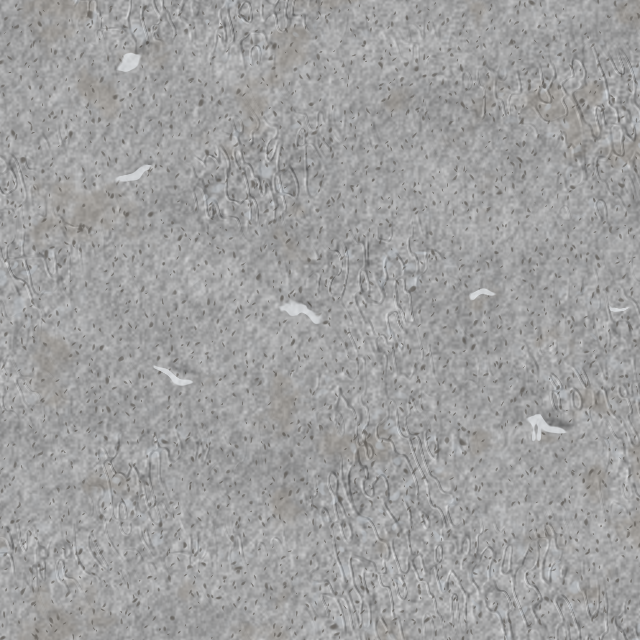
Reproduce this texture procedurally as a WebGL 2 fragment shader.

```glsl
#version 300 es
precision highp float;
// Weathered grey concrete: fine embossed grain, patches of steep wrinkles,
// small brownish pits, pale bluish flakes and a few bright chips.
// Built from layered value noise and jittered cells of rotated ellipses.

uniform vec2 u_resolution;
out vec4 fragColor;

const vec3 STONE = vec3(0.633, 0.634, 0.636);
const vec3 PIT = vec3(0.36, 0.345, 0.325);
const vec3 FLAKE = vec3(0.735, 0.755, 0.775);
const vec3 CHIP = vec3(0.84, 0.85, 0.86);
const vec3 STAIN = vec3(0.56, 0.53, 0.49);

float hash(vec2 p) {
    return fract(sin(dot(p, vec2(127.1, 311.7))) * 43758.5453);
}

float noise(vec2 p) {
    vec2 cell = floor(p);
    vec2 f = fract(p);
    f = f * f * (3.0 - 2.0 * f);
    float low = mix(hash(cell), hash(cell + vec2(1.0, 0.0)), f.x);
    float high = mix(hash(cell + vec2(0.0, 1.0)), hash(cell + vec2(1.0)), f.x);
    return mix(low, high, f.y);
}

float fbm(vec2 p) {
    float sum = 0.0;
    float weight = 0.533;
    for (int i = 0; i < 4; i++) {
        sum += weight * noise(p);
        p = p * 2.03 + vec2(17.3, 9.1);
        weight *= 0.5;
    }
    return sum;
}

vec2 warp(vec2 uv, float scale, float amount) {
    vec2 shift = vec2(noise(uv * scale + 3.7), noise(uv * scale + 41.2));
    return uv + amount * (shift - 0.5);
}

vec2 rotate(vec2 p, float angle) {
    float c = cos(angle);
    float s = sin(angle);
    return vec2(c * p.x - s * p.y, s * p.x + c * p.y);
}

// Coverage of scattered ellipses; share is the part of cells that hold one
float scatter(vec2 uv, float cells, float share, vec2 radius, float spread, float core, float seed) {
    vec2 home = floor(uv * cells);
    float cover = 0.0;
    for (int y = -1; y <= 1; y++) {
        for (int x = -1; x <= 1; x++) {
            vec2 id = home + vec2(x, y);
            vec2 key = id + seed;
            vec2 jitter = vec2(hash(key + 1.3), hash(key + 5.9));
            vec2 offset = uv - (id + jitter) / cells;
            float angle = spread * (hash(key + 9.4) - 0.4);
            float size = mix(0.5, 1.15, hash(key + 13.8));
            float d = length(rotate(offset, angle) / (radius * size));
            float present = step(hash(key + 21.6), share);
            cover = max(cover, present * (1.0 - smoothstep(core, 1.25, d)));
        }
    }
    return cover;
}

// Thin steep creases along the middle level of stretched noise
float wrinkles(vec2 uv) {
    vec2 p = rotate(warp(uv, 14.0, 0.03), -0.2);
    float level = abs(noise(p * vec2(88.0, 36.0)) - 0.5);
    return 1.0 - smoothstep(0.02, 0.11, level);
}

// Sum of coarse, embossed and fine grain, centred on zero
float grain(vec2 uv) {
    vec2 p = warp(uv, 70.0, 0.006) * vec2(165.0, 125.0);
    float relief = noise(p) - noise(p + vec2(0.6, -0.45));
    float fine = noise(uv * 250.0 + 31.0) - 0.5;
    return 0.10 * relief + 0.10 * (noise(p * 0.6 + 60.0) - 0.5) + 0.11 * fine;
}

void main() {
    vec2 uv = gl_FragCoord.xy / min(u_resolution.x, u_resolution.y);

    // Broad cloudiness and regions of rougher surface
    float cloud = fbm(uv * vec2(7.0, 12.0) + 5.0) - 0.5;
    float rough = smoothstep(0.44, 0.64, fbm(uv * vec2(5.0, 7.0) + 23.0));
    vec3 color = STONE + 0.11 * cloud + grain(uv) * mix(0.9, 1.15, rough);

    // Faint brown stains
    float stain = smoothstep(0.62, 0.78, fbm(uv * 13.0 + 71.0));
    color = mix(color, STAIN, 0.4 * stain);

    // Pale flakes, denser where the surface is rough
    vec2 ragged = warp(uv, 65.0, 0.016);
    float flakes = scatter(ragged, 30.0, 0.45, vec2(0.011, 0.008), 2.5, 0.5, 11.0);
    color = mix(color, FLAKE, flakes * mix(0.15, 0.62, rough));

    // Wrinkles with a lit edge beside each dark crease
    float crease = wrinkles(uv);
    float litEdge = wrinkles(uv + vec2(0.0034, 0.0012));
    color += (0.085 * litEdge - 0.125 * crease) * mix(0.12, 1.0, rough);

    // Small steep pits in two sizes
    vec2 pitted = warp(uv, 110.0, 0.005);
    float pits = scatter(pitted, 72.0, 0.45, vec2(0.0022, 0.0045), 1.6, 0.3, 37.0);
    float holes = scatter(pitted, 26.0, 0.22, vec2(0.0036, 0.0062), 2.2, 0.3, 53.0);
    color = mix(color, PIT, max(0.62 * pits, 0.75 * holes));

    // Bright ragged chips with a streaky shadow above
    vec2 torn = warp(warp(uv, 38.0, 0.03), 95.0, 0.008);
    float chips = scatter(torn, 6.0, 0.22, vec2(0.030, 0.009), 0.7, 0.85, 83.0);
    float shade = scatter(torn - vec2(0.022, 0.014), 6.0, 0.22, vec2(0.036, 0.013), 0.7, 0.2, 83.0);
    color -= 0.17 * shade * noise(uv * vec2(50.0, 120.0));
    color = mix(color, CHIP + 0.3 * grain(uv), 0.9 * chips);

    fragColor = vec4(clamp(color, 0.0, 1.0), 1.0);
}
```
